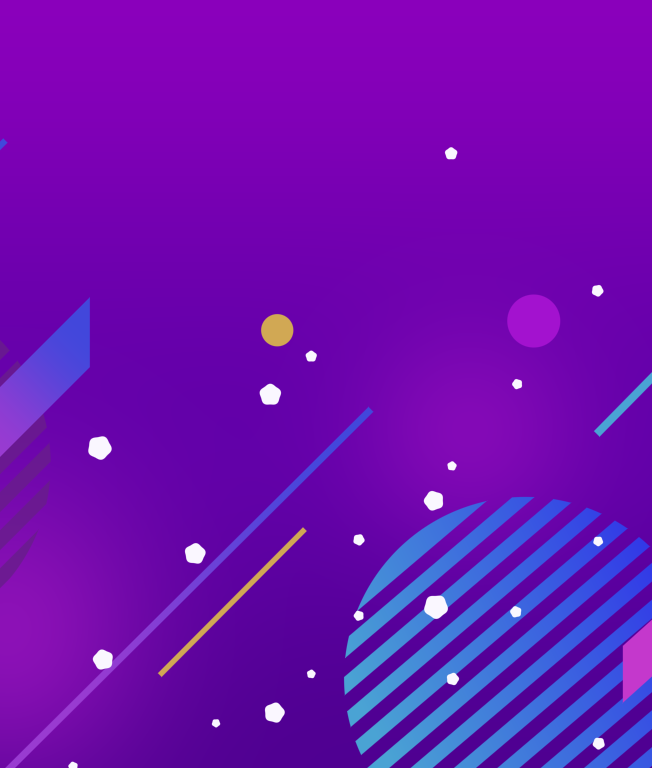
Write a Shadertoy shader that draws this background.

```glsl
float fill(float d) {
    return smoothstep(0.75, -0.75, d * iResolution.y);
}

float disc(vec2 p, vec2 center, float radius) {
    return length(p - center) - radius;
}

// Straight bar with square ends
float bar(vec2 p, vec2 a, vec2 b, float halfWidth) {
    vec2 dir = normalize(b - a);
    vec2 q = p - 0.5 * (a + b);
    vec2 local = abs(vec2(dot(q, dir), dot(q, vec2(-dir.y, dir.x))));
    vec2 e = local - vec2(0.5 * length(b - a), halfWidth);
    return max(e.x, e.y);
}

// Signed distance to repeated bands of the coordinate v
float bands(float v, float period, float halfWidth) {
    return abs(fract(v / period + 0.5) - 0.5) * period - halfWidth;
}

// White fleck with a slightly uneven rim
float fleck(vec2 p, vec2 center, float radius, float seed) {
    vec2 q = p - center;
    float angle = atan(q.y, q.x + 1e-6);
    return length(q) - radius * (1.0 + 0.06 * sin(angle * 5.0 + seed * 2.3));
}

vec3 background(vec2 p) {
    vec3 col = mix(vec3(0.31, 0.0, 0.57), vec3(0.38, 0.0, 0.66), smoothstep(0.0, 0.45, p.y));
    col = mix(col, vec3(0.545, 0.0, 0.735), smoothstep(0.42, 1.05, p.y));
    vec2 g = (p - vec2(0.612, 0.44)) / 0.15;
    col = mix(col, vec3(0.53, 0.04, 0.72), 0.9 * exp(-dot(g, g)));
    g = (p - vec2(0.01, 0.18)) / vec2(0.19, 0.21);
    return mix(col, vec3(0.56, 0.07, 0.72), 0.95 * exp(-dot(g, g)));
}

float flecks(vec2 p) {
    float d = 1.0;
    // Large flecks zigzag down the canvas
    for (int i = 0; i < 7; i++) {
        float k = float(i);
        vec2 c = vec2(0.352 + 0.247 * sin(0.52 * k) - 0.345 * mod(k, 2.0), 0.486 - 0.069 * k);
        d = min(d, fleck(p, c, 0.0135 + 0.0015 * sin(k * 2.0), k));
    }
    // Small flecks weave down the right side
    for (int i = 0; i < 8; i++) {
        float k = float(i);
        vec2 c = vec2(0.68 + 0.11 * sin(2.1 * k - 1.0), 0.80 - 0.768 * pow(k / 7.0, 0.75));
        d = min(d, fleck(p, c, 0.0068 + 0.001 * cos(k), k));
    }
    // Small flecks curve toward the lower left
    for (int i = 0; i < 6; i++) {
        float k = float(i);
        vec2 c = vec2(0.475 - 0.031 * (k - 1.5) * (k - 1.5), 0.536 - 0.534 * sqrt(k / 5.0));
        d = min(d, fleck(p, c, 0.0062 + 0.001 * sin(k + 1.0), k));
    }
    return d;
}

void mainImage(out vec4 fragColor, in vec2 fragCoord) {
    vec2 p = fragCoord / iResolution.y;
    vec3 blue = vec3(0.26, 0.28, 0.86);
    vec3 violet = vec3(0.60, 0.23, 0.82);
    vec3 gold = vec3(0.82, 0.66, 0.33);
    vec3 cyan = vec3(0.29, 0.64, 0.83);
    vec3 col = background(p);

    // Dark striped disc on the left
    float rise = p.y - p.x;
    float d = max(disc(p, vec2(-0.167, 0.395), 0.233),
                  bands(rise - 0.346, 0.0495, 0.013) * 0.707);
    col = mix(col, vec3(0.41, 0.11, 0.55), 0.85 * fill(d));

    // Slanted ribbon
    d = max(p.x - 0.117, (abs(rise - 0.4505) - 0.0455) * 0.707);
    col = mix(col, mix(violet, blue, smoothstep(0.40, 0.68, p.x + p.y)), fill(d));

    // Striped disc with a solid upper-left rim
    float slant = p.y - 0.85 * p.x;
    float stripe = min(bands(slant + 0.2266, 0.048, 0.0122), -0.191 - slant) / 1.31;
    d = max(disc(p, vec2(0.684, 0.117), 0.236), stripe);
    float t = clamp((p.x - 0.45 + 0.5 * (p.y - 0.12)) / 0.50, 0.0, 1.0);
    col = mix(col, mix(cyan, vec3(0.19, 0.20, 0.91), t), fill(d));

    // Magenta ribbon
    d = max(0.811 - p.x, (abs(p.y - 0.122 - 0.9 * (p.x - 0.811)) - 0.037) / 1.345);
    col = mix(col, vec3(0.77, 0.22, 0.80), fill(d));

    // Plain discs
    col = mix(col, gold, fill(disc(p, vec2(0.361, 0.570), 0.021)));
    col = mix(col, vec3(0.64, 0.07, 0.81), fill(disc(p, vec2(0.695, 0.582), 0.0345)));

    // Diagonal bars
    d = bar(p, vec2(-0.01, -0.023), vec2(0.483, 0.467), 0.0045);
    col = mix(col, mix(violet, blue, smoothstep(0.08, 0.46, p.x)), fill(d));
    col = mix(col, gold, fill(bar(p, vec2(0.208, 0.121), vec2(0.397, 0.311), 0.0035)));
    col = mix(col, cyan, fill(bar(p, vec2(0.777, 0.435), vec2(0.90, 0.56), 0.0052)));
    col = mix(col, blue, fill(bar(p, vec2(-0.02, 0.79), vec2(0.007, 0.817), 0.004)));

    col = mix(col, vec3(0.98, 0.97, 1.0), fill(flecks(p)));
    fragColor = vec4(col, 1.0);
}
```
